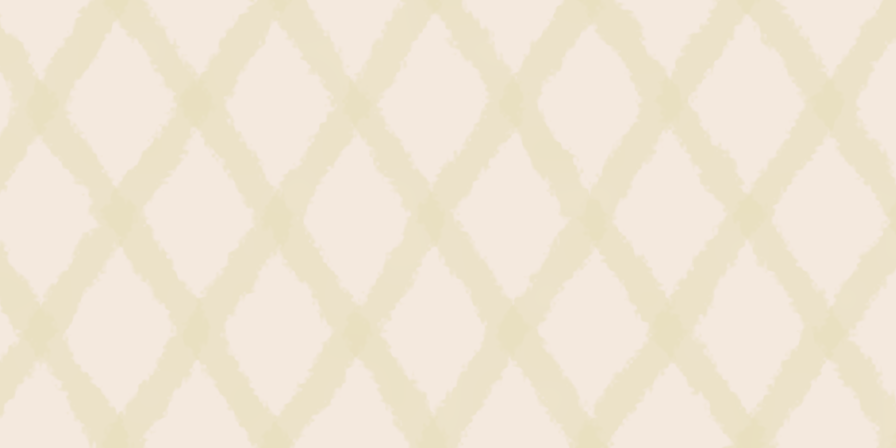
This pattern is drawn by a Shadertoy shader. Its source:

```glsl
#define PERIOD vec2(0.3516, 0.508)
#define NODE vec2(0.2656, 0.5156)
#define HALF_WIDTH 0.0435
#define CORNER 0.985
#define WOBBLE 0.020
#define GRAIN 0.018
#define SOFTNESS 0.007
#define OPACITY 0.63
#define GROUND vec3(0.957, 0.912, 0.871)
#define DYE vec3(0.907, 0.872, 0.738)

float hash(vec2 p) {
    vec3 q = fract(vec3(p.xyx) * 0.1031);
    q += dot(q, q.yzx + 33.33);
    return fract((q.x + q.y) * q.z);
}

float noise(vec2 p) {
    vec2 cell = floor(p);
    vec2 f = fract(p);
    f = f * f * (3.0 - 2.0 * f);
    float low = mix(hash(cell), hash(cell + vec2(1, 0)), f.x);
    float high = mix(hash(cell + vec2(0, 1)), hash(cell + vec2(1, 1)), f.x);
    return mix(low, high, f.y);
}

// Triangle wave with slightly rounded peaks, 1 at t = 0
float zigzag(float t) {
    return asin(CORNER * cos(6.28318 * t)) / 1.5708;
}

// Coverage of one vertical zigzag band with ragged, feathered edges
float strand(vec2 p, float index) {
    vec2 seed = vec2(index * 17.3 + 60.0, 40.0);
    float side = mod(index, 2.0) < 0.5 ? -1.0 : 1.0;
    float shift = 0.012 * (hash(seed) - 0.5);
    float center = NODE.x + (index + 0.5) * 0.5 * PERIOD.x;
    center += side * 0.25 * PERIOD.x * zigzag((p.y - NODE.y + shift) / PERIOD.y);
    center += 0.012 * (noise(vec2(0.0, p.y * 7.0) + seed) - 0.5);

    float inside = HALF_WIDTH - abs(p.x - center);
    inside += WOBBLE * (noise(p * 17.0 + seed) - 0.5);
    inside += 0.5 * WOBBLE * (noise(p * 42.0 + seed) - 0.5);
    inside += GRAIN * (noise(p * 115.0 + seed) - 0.5);
    float feather = SOFTNESS + 1.0 / iResolution.y;
    return smoothstep(-feather, feather, inside);
}

void mainImage(out vec4 fragColor, in vec2 fragCoord) {
    vec2 p = fragCoord / iResolution.y;
    float nearest = floor((p.x - NODE.x) / (0.5 * PERIOD.x));

    // Translucent bands deepen where neighbours touch
    vec3 color = GROUND;
    for (int k = -1; k <= 1; k++) {
        float cover = strand(p, nearest + float(k));
        float density = OPACITY + 0.10 * (noise(p * 9.0 + 30.0) - 0.5);
        color = mix(color, DYE, cover * density);
    }
    fragColor = vec4(color, 1.0);
}
```
